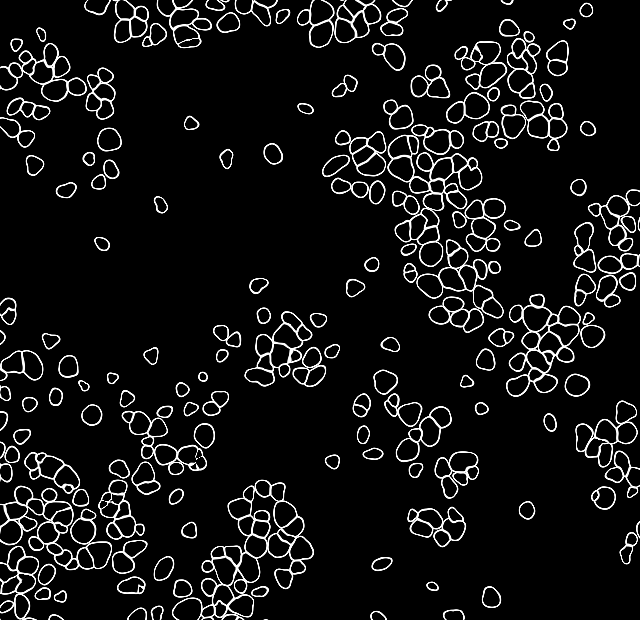
Give the GLSL for this pattern, as a Shadertoy shader.

```glsl
// Integer hash: three random values in 0..1 per lattice point
vec3 hash3(vec2 p, int salt) {
    uvec3 v = uvec3(ivec3(ivec2(p), salt)) * 1664525u + 1013904223u;
    v.x += v.y * v.z; v.y += v.z * v.x; v.z += v.x * v.y;
    v ^= v >> 16u;
    v.x += v.y * v.z; v.y += v.z * v.x; v.z += v.x * v.y;
    return vec3(v >> 8u) / 16777216.0;
}

// Smooth value noise, three channels
vec3 noise3(vec2 p, int salt) {
    vec2 i = floor(p), f = fract(p);
    f = f * f * (3.0 - 2.0 * f);
    return mix(mix(hash3(i, salt), hash3(i + vec2(1, 0), salt), f.x),
               mix(hash3(i + vec2(0, 1), salt), hash3(i + vec2(1, 1), salt), f.x), f.y);
}

// How crowded the tissue is: clumps inside broader regions
float crowding(vec2 cell) {
    float n = 0.65 * noise3(cell / 4.5, 1).x + 0.35 * noise3(cell / 11.0, 2).x;
    return smoothstep(0.41, 0.64, n);
}

// Signed distance to a wobbly ellipse (x) and its gradient (yz)
vec3 blob(vec2 p, vec2 radii, float angle, float wobble, float phase) {
    float c = cos(angle), s = sin(angle);
    mat2 turn = mat2(c, -s, s, c);
    vec2 q = turn * p + 1e-5;
    radii *= 1.0 + wobble * cos(3.0 * atan(q.y, q.x) + phase);
    float k0 = length(q / radii);
    vec2 slope = q / (radii * radii);
    float k1 = length(slope);
    return vec3(k0 * (k0 - 1.0) / k1, transpose(turn) * (slope / k1));
}

void mainImage(out vec4 fragColor, in vec2 fragCoord) {
    const float cellsPerHeight = 32.0;
    vec2 p = fragCoord / iResolution.y * cellsPerHeight;
    float pixel = cellsPerHeight / iResolution.y;

    // Bend the plane so that the membranes are uneven
    p += 0.17 * (noise3(p * 1.2, 3).xy - 0.5) + 0.06 * (noise3(p * 3.0, 4).xy - 0.5);

    // Nearest and second nearest blob
    vec3 first = vec3(9.0, 1.0, 0.0), second = vec3(9.0, -1.0, 0.0);
    for (int y = -2; y <= 2; y++)
    for (int x = -2; x <= 2; x++) {
        vec2 cell = floor(p) + vec2(x, y);
        vec3 place = hash3(cell, 5), form = hash3(cell, 6), edge = hash3(cell, 7);
        float crowd = crowding(cell);
        if (place.z > 0.07 + 0.86 * crowd) continue;

        vec2 centre = cell + 0.5 + 0.86 * (place.xy - 0.5);
        float radius = mix(0.27, 0.63, form.x) * mix(0.8, 1.08, crowd);
        float stretch = mix(1.0, 1.38, form.y * form.y);
        vec3 d = blob(p - centre, radius * vec2(stretch, 1.0 / stretch),
                      6.2832 * form.z, 0.15 * edge.x, 6.2832 * edge.y);
        if (d.x < first.x) { second = first; first = d; }
        else if (d.x < second.x) second = d;
    }

    // Outer outlines, and thicker walls where two cells touch
    float line = abs(first.x);
    if (first.x < 0.0) {
        float wall = (second.x - first.x) / max(length(second.yz - first.yz), 0.4);
        line = min(line, wall / 1.35);
    }
    float white = 1.0 - smoothstep(-0.35 * pixel, 0.35 * pixel, line - 0.042);
    fragColor = vec4(vec3(white), 1.0);
}
```
